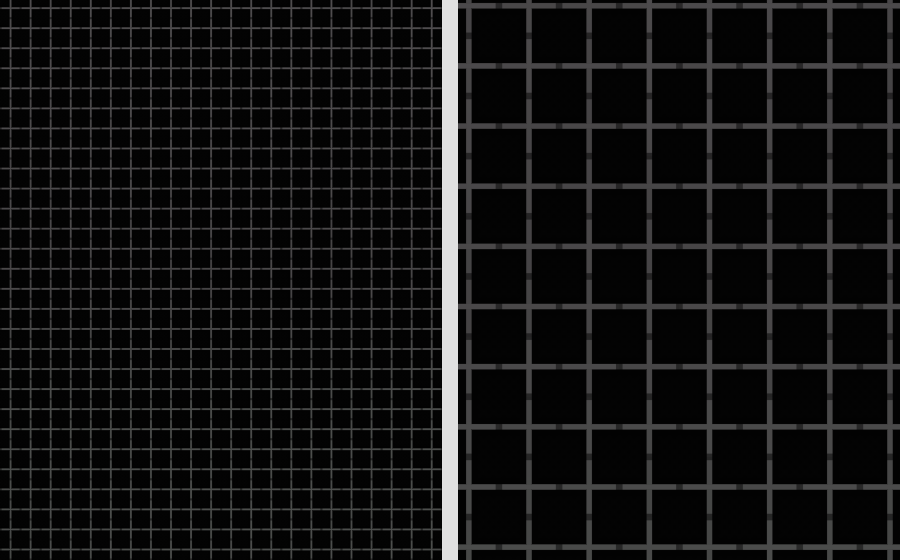
Left, the full canvas; right, a detail of the centre.
Reproduce this pattern procedurally as a WebGL 1 fragment shader.

```glsl
precision highp float;
// Thin grey square grid on near-black, with a worn notch midway along each bar.

uniform vec2 u_resolution;

const vec2 GRID_COUNT = vec2(22.04, 27.93);
const vec2 GRID_OFFSET = vec2(0.527, 0.524);
const float LINE_HALF_WIDTH = 0.046;
const float NOTCH_HALF_LENGTH = 0.055;
const float NOTCH_DEPTH = 0.48;
const vec3 BACKGROUND = vec3(0.008);
const vec3 LINE_COLOR = vec3(0.305, 0.303, 0.303);

float hash(vec2 p) {
    return fract(sin(dot(p, vec2(41.3, 289.1))) * 4375.85);
}

// Soft-edged band around zero, blurred by about one pixel.
float band(float x, float halfWidth, float pixel) {
    float blur = 0.7 * pixel;
    return 1.0 - smoothstep(halfWidth - blur, halfWidth + blur, abs(x));
}

// Brightness of one bar: across is the distance to its axis,
// along is the distance to the nearest crossing.
float bar(float across, float along, vec2 pixel, float wear) {
    float body = band(across, LINE_HALF_WIDTH, pixel.x);
    float notch = band(0.5 - abs(along), NOTCH_HALF_LENGTH, pixel.y);
    return body * (1.0 - NOTCH_DEPTH * notch) * wear;
}

// Slight brightness change from one bar to the next.
float barWear(vec2 id, float seed) {
    return mix(0.95, 1.04, hash(id + seed));
}

// Faint square texture inside a cell.
float cellTexture(vec2 local) {
    vec2 ripple = cos(local * 37.7);
    vec2 inside = smoothstep(0.1, 0.2, abs(local));
    return 0.006 * (0.5 + 0.5 * ripple.x * ripple.y) * inside.x * inside.y;
}

void main() {
    vec2 uv = gl_FragCoord.xy / u_resolution;
    vec2 pixel = GRID_COUNT / u_resolution;
    vec2 grid = uv * GRID_COUNT - GRID_OFFSET;
    vec2 id = floor(grid + 0.5);
    vec2 local = grid - id;

    float upright = bar(local.x, local.y, pixel, barWear(id, 3.0));
    float level = bar(local.y, local.x, pixel.yx, barWear(id, 17.0));
    float lines = max(upright * 0.97, level);

    // Gentle dimming and hue drift down the sheet
    float center = 1.0 - smoothstep(0.0, 0.3, abs(uv.y - 0.52));
    vec3 tint = mix(vec3(0.98, 1.01, 0.99), vec3(1.01, 0.99, 1.01),
                    smoothstep(0.25, 0.55, uv.y));
    vec3 lineColor = LINE_COLOR * tint * (1.0 - 0.06 * center);

    vec3 ground = BACKGROUND + cellTexture(local);
    gl_FragColor = vec4(mix(ground, lineColor, clamp(lines, 0.0, 1.0)), 1.0);
}
```
